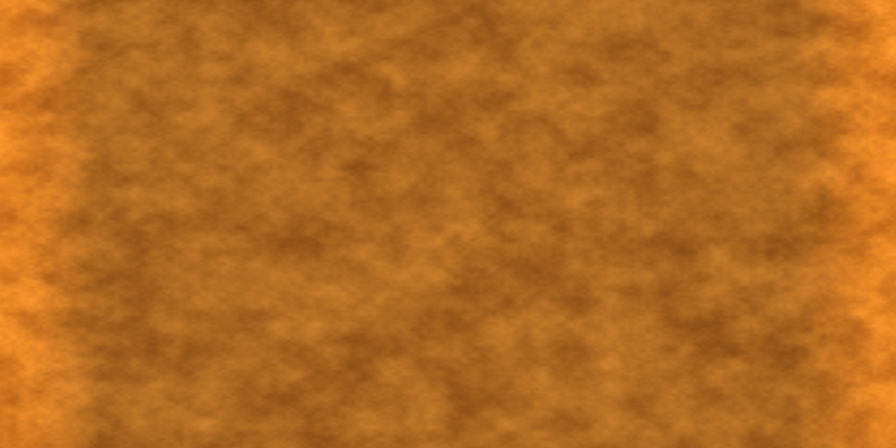
Reproduce this texture procedurally as a Shadertoy shader.

```glsl
// Mottled amber-brown surface with glowing orange left and right borders.

const vec3 DARK_BROWN = vec3(0.505, 0.275, 0.07);
const vec3 LIGHT_OCHRE = vec3(0.84, 0.53, 0.19);
const vec3 BORDER_GAIN = vec3(1.33, 1.27, 1.08);
const vec2 BLOTCH_FREQUENCY = vec2(12.5, 18.0);
const float BORDER_WIDTH = 0.13;

float hash(vec2 cell) {
    return fract(sin(dot(cell, vec2(127.1, 311.7))) * 43758.5453);
}

// Smoothly interpolated value noise
float valueNoise(vec2 p) {
    vec2 cell = floor(p);
    vec2 f = fract(p);
    vec2 blend = f * f * (3.0 - 2.0 * f);
    float bottom = mix(hash(cell), hash(cell + vec2(1.0, 0.0)), blend.x);
    float top = mix(hash(cell + vec2(0.0, 1.0)), hash(cell + vec2(1.0)), blend.x);
    return mix(bottom, top, blend.y);
}

// Sum of octaves, normalized to 0..1
float fractalNoise(vec2 p, int octaves, float gain) {
    float sum = 0.0;
    float total = 0.0;
    float amplitude = 1.0;
    for (int i = 0; i < octaves; i++) {
        sum += amplitude * valueNoise(p);
        total += amplitude;
        amplitude *= gain;
        p = p * 2.03 + vec2(17.3, 9.1);
    }
    return sum / total;
}

// Glow that fades inward from both vertical sides
float sideGlow(float x, float width, float wobble) {
    float sideDistance = min(x, 1.0 - x) + wobble;
    return 1.0 - smoothstep(0.0, width, sideDistance);
}

void mainImage(out vec4 fragColor, in vec2 fragCoord) {
    vec2 uv = fragCoord / iResolution.xy;
    vec2 p = fragCoord / iResolution.y;

    // Soft blotches, slightly wider than tall
    float mottle = fractalNoise(p * BLOTCH_FREQUENCY, 4, 0.66);
    vec3 color = mix(DARK_BROWN, LIGHT_OCHRE, mottle);

    // Brighter, more saturated borders with a faintly uneven edge
    float glow = sideGlow(uv.x, BORDER_WIDTH, 0.015 * (0.5 - mottle));
    color *= mix(vec3(1.0), BORDER_GAIN, glow);

    fragColor = vec4(color, 1.0);
}
```
